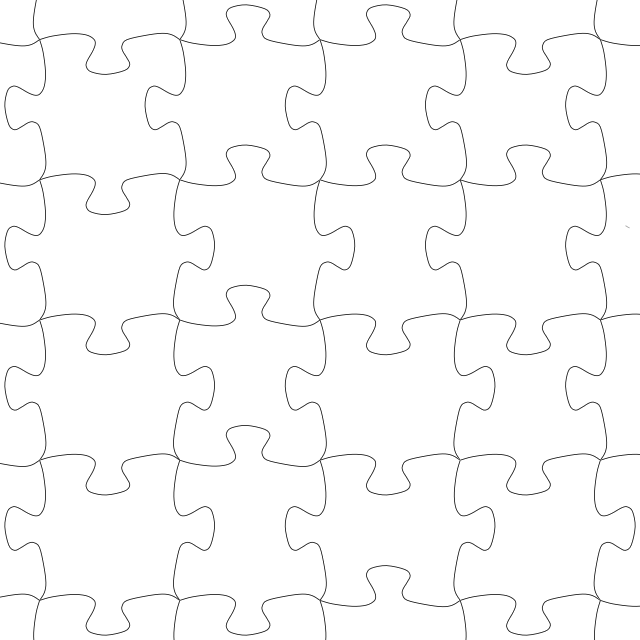
Give the GLSL for this pattern, as a WebGL 2 fragment shader.

```glsl
#version 300 es
precision highp float;

#define PIECES 4.565
#define LINE_WIDTH 0.00122
#define PAPER vec3(1.0)
#define INK vec3(0.03)
#define STEPS 4
#define KNOTS 21
#define TAB_REACH 0.28
#define FLECK_STRENGTH 0.4

uniform vec2 u_resolution;
out vec4 fragColor;

// Edge profile: x runs along the edge, y points toward the tab
const vec2 profile[KNOTS] = vec2[KNOTS](
    vec2(0.0, 0.0), vec2(0.09, -0.025), vec2(0.23, -0.042), vec2(0.33, -0.034),
    vec2(0.385, -0.005), vec2(0.397, 0.03), vec2(0.38, 0.08), vec2(0.338, 0.155),
    vec2(0.334, 0.195), vec2(0.368, 0.23), vec2(0.475, 0.248), vec2(0.606, 0.22),
    vec2(0.643, 0.178), vec2(0.622, 0.13), vec2(0.592, 0.08), vec2(0.588, 0.042),
    vec2(0.622, 0.001), vec2(0.754, -0.03), vec2(0.873, -0.045), vec2(0.944, -0.034),
    vec2(1.0, 0.0));

// One bit per edge along each cut: 1 turns the tab up or left
const int rowTurns[5] = int[5](45, 29, 5, 5, 40);
const int columnTurns[5] = int[5](30, 3, 58, 38, 14);

float segmentDistance(vec2 p, vec2 a, vec2 b) {
    vec2 ab = b - a;
    float h = clamp(dot(p - a, ab) / max(dot(ab, ab), 1e-8), 0.0, 1.0);
    return length(p - a - ab * h);
}

vec2 catmullRom(vec2 a, vec2 b, vec2 c, vec2 d, float t) {
    return b + 0.5 * t * (c - a + t * (2.0 * a - 5.0 * b + 4.0 * c - d
        + t * (3.0 * (b - c) + d - a)));
}

// Distance to the smooth curve through the profile
float edgeDistance(vec2 p) {
    float nearest = 1.0;
    if (abs(p.y) > TAB_REACH) return nearest;
    for (int i = 0; i < KNOTS - 1; i++) {
        vec2 a = profile[max(i - 1, 0)];
        vec2 b = profile[i];
        vec2 c = profile[i + 1];
        vec2 d = profile[min(i + 2, KNOTS - 1)];
        vec2 from = b;
        for (int s = 1; s <= STEPS; s++) {
            vec2 to = catmullRom(a, b, c, d, float(s) / float(STEPS));
            nearest = min(nearest, segmentDistance(p, from, to));
            from = to;
        }
    }
    return nearest;
}

float tabSide(int turns, int span) {
    int bit = (turns >> clamp(span + 3, 0, 5)) & 1;
    return 1.0 - 2.0 * float(bit);
}

// Share of a pixel covered by a line at the given distance
float lineCoverage(float dist, float width, float pixel) {
    vec2 sides = (dist + vec2(0.5, -0.5) * width) / pixel + 0.5;
    sides = clamp(sides, 0.0, 1.0);
    return sides.x - sides.y;
}

void main() {
    vec2 uv = gl_FragCoord.xy / u_resolution;
    float pixel = 1.0 / min(u_resolution.x, u_resolution.y);

    // Grid with a corner at the centre, y running down
    vec2 grid = (uv - 0.5) * vec2(PIECES, -PIECES);
    ivec2 cell = ivec2(floor(grid));
    vec2 local = fract(grid);

    // The two row cuts and two column cuts around this piece
    float dist = 1.0;
    for (int k = 0; k < 2; k++) {
        ivec2 cut = clamp(cell + k + 2, 0, 4);
        vec2 offset = local - float(k);
        float rowSide = tabSide(rowTurns[cut.y], cell.x);
        float columnSide = tabSide(columnTurns[cut.x], cell.y);
        dist = min(dist, edgeDistance(vec2(local.x, offset.y * rowSide)));
        dist = min(dist, edgeDistance(vec2(local.y, offset.x * columnSide)));
    }
    float ink = lineCoverage(dist / PIECES, LINE_WIDTH, pixel);

    // A faint stray fleck near the right side
    float fleck = segmentDistance(uv, vec2(0.978, 0.647), vec2(0.983, 0.644));
    ink = max(ink, FLECK_STRENGTH * lineCoverage(fleck, LINE_WIDTH, pixel));

    fragColor = vec4(mix(PAPER, INK, ink), 1.0);
}
```
